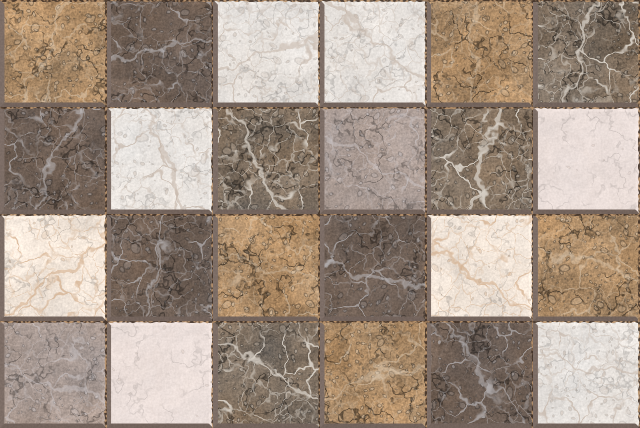
Give the GLSL for this texture, as a Shadertoy shader.

```glsl
// Six by four checker of bevelled marble tiles in white, cream, ochre, taupe and dark brown.

const vec2 GRID = vec2(6.0, 4.0);
const float BEVEL = 0.042;
const vec3 BEVEL_LEFT = vec3(0.49, 0.43, 0.40);
const vec3 BEVEL_BOTTOM = vec3(0.45, 0.39, 0.36);
const vec3 GROUT_DARK = vec3(0.25, 0.19, 0.15);
const vec3 GROUT_LIGHT = vec3(0.72, 0.57, 0.42);

// Stone kinds: 0 white, 1 cream, 2 ochre, 3 dark, 4 taupe, 5 veined brown, 6 plain pink.
const int LAYOUT[24] = int[24](
    4, 6, 5, 2, 3, 0,
    1, 3, 2, 3, 1, 2,
    3, 0, 5, 4, 5, 6,
    2, 3, 0, 0, 2, 5);
const vec3 BASE[7] = vec3[7](
    vec3(0.91, 0.89, 0.87), vec3(0.95, 0.90, 0.85), vec3(0.68, 0.55, 0.41),
    vec3(0.43, 0.37, 0.33), vec3(0.67, 0.61, 0.58), vec3(0.50, 0.44, 0.38),
    vec3(0.92, 0.87, 0.85));
const vec3 VEIN[7] = vec3[7](
    vec3(0.77, 0.71, 0.66), vec3(0.83, 0.69, 0.56), vec3(0.88, 0.81, 0.72),
    vec3(0.74, 0.73, 0.74), vec3(0.82, 0.80, 0.81), vec3(0.84, 0.81, 0.77),
    vec3(0.86, 0.79, 0.75));
// Vein strength, pebble density, tonal contrast.
const vec3 TRAITS[7] = vec3[7](
    vec3(0.70, 0.30, 0.07), vec3(0.75, 0.12, 0.08), vec3(0.45, 0.60, 0.24),
    vec3(0.65, 0.50, 0.20), vec3(0.50, 0.35, 0.15), vec3(0.95, 0.60, 0.24),
    vec3(0.08, 0.04, 0.05));

vec2 hash2(vec2 p) {
    vec3 q = fract(p.xyx * vec3(0.1031, 0.1030, 0.0973));
    q += dot(q, q.yzx + 33.33);
    return fract((q.xx + q.yz) * q.zy);
}

float corner(vec2 cell, vec2 offset) {
    float angle = 6.2832 * hash2(cell).x;
    return dot(vec2(cos(angle), sin(angle)), offset);
}

float gradientNoise(vec2 p) {
    vec2 i = floor(p), f = p - i, e = vec2(0.0, 1.0);
    vec2 u = f * f * f * (f * (f * 6.0 - 15.0) + 10.0);
    return mix(mix(corner(i, f), corner(i + e.yx, f - e.yx), u.x),
               mix(corner(i + e.xy, f - e.xy), corner(i + e.yy, f - e.yy), u.x), u.y);
}

float fbm(vec2 p) {
    float sum = 0.0, gain = 0.6;
    for (int i = 0; i < 4; i++) {
        sum += gain * gradientNoise(p);
        p = mat2(1.6, 1.2, -1.2, 1.6) * p + 7.3;
        gain *= 0.55;
    }
    return sum;
}

float line(float d, float width, float blur) {
    return 1.0 - smoothstep(max(width - blur, 0.0), width + blur, abs(d));
}

// Gap between the two nearest scattered points: zero along angular cracks.
float crackGap(vec2 p) {
    vec2 i = floor(p), nearest = vec2(9.0);
    for (int k = 0; k < 9; k++) {
        vec2 c = i + vec2(k % 3, k / 3) - 1.0;
        float d = length(c + hash2(c) - p);
        nearest = d < nearest.x ? vec2(d, nearest.x) : vec2(nearest.x, min(nearest.y, d));
    }
    return nearest.y - nearest.x;
}

// Scattered oval inclusions: x is the fill, y the rim.
vec2 pebbles(vec2 p, float density, float blur) {
    vec2 i = floor(p), result = vec2(0.0);
    for (int k = 0; k < 9; k++) {
        vec2 c = i + vec2(k % 3, k / 3) - 1.0, h = hash2(c + 19.7);
        float a = 6.2832 * h.y, radius = 0.08 + 0.30 * h.x * h.x;
        vec2 q = mat2(cos(a), sin(a), -sin(a), cos(a)) * (p - c - hash2(c));
        float d = length(q * vec2(1.0, 1.5)) - radius;
        float present = step(hash2(c + 5.1).y, density);
        result = max(result, present * vec2(smoothstep(blur, -blur, d), line(d, 0.03, blur)));
    }
    return result;
}

vec3 stone(vec2 p, int kind, vec2 seed, float px) {
    vec3 traits = TRAITS[kind], vein = VEIN[kind], col = BASE[kind];
    vec2 s = p + seed * 17.0;
    vec2 warp = vec2(fbm(s * 3.0), fbm(s * 3.0 + 31.0));
    float cloud = fbm(s * 2.0 + warp * 0.8);
    float relief = fbm(s * 13.0) - fbm(s * 13.0 + vec2(0.18, -0.18));
    float grain = gradientNoise(s * 46.0) + 0.6 * gradientNoise(s * 71.0 + 9.0);

    // Clouded body with a warm or cool drift and a gritty surface
    col *= 1.0 + traits.z * (1.7 * cloud + 0.9 * relief + 0.75 * grain);
    col += vec3(0.07, 0.0, -0.07) * traits.z * 2.5 * fbm(s * 1.5 + 50.0);

    // Pebbles at two sizes
    for (int k = 0; k < 2; k++) {
        float scale = k == 0 ? 7.0 : 17.0;
        vec2 peb = pebbles((s + warp * 0.05) * scale, traits.y * 0.75, px * scale);
        col = mix(col, mix(col, vein, 0.5), peb.x * (k == 0 ? 0.4 : 0.8));
        col *= 1.0 - peb.y * traits.z * 1.1;
    }

    // Dark fissures, then angular pale cracks and fine hairlines
    float patchy = smoothstep(-0.12, 0.22, fbm(s * 2.3 + 80.0));
    float fissure = line(fbm(s * 3.5 + 23.0), 0.025, 3.0 * px);
    col *= 1.0 - fissure * (1.0 - patchy) * traits.z * 1.8;
    float crack = line(crackGap(s * 3.2 + warp * 0.7), 0.05, 4.0 * px);
    float hair = line(crackGap(s * 6.5 + warp * 1.3), 0.05, 8.0 * px);
    col = mix(col, vein, traits.x * max(crack * patchy, 0.55 * hair * (1.0 - patchy)));

    // One long streak across the tile
    float a = 3.1416 * hash2(seed + 3.0).x;
    float streak = dot(p - 0.5, vec2(sin(a), cos(a))) + 0.22 * warp.x + 0.2 * (hash2(seed).y - 0.5);
    return mix(col, vein, traits.x * 0.8 * line(streak, 0.010 + 0.012 * patchy, px));
}

void mainImage(out vec4 fragColor, in vec2 fragCoord) {
    vec2 g = fragCoord / iResolution.xy * GRID;
    vec2 cell = min(floor(g), GRID - 1.0), p = g - cell;
    float px = GRID.y / iResolution.y;
    int kind = LAYOUT[int(cell.x) + 6 * int(cell.y)];
    vec3 col = stone(p, kind, cell + 1.0, px);

    // Mitred bevel: shaded on the left and bottom, faintly lit on the others
    float shaded = min(p.x, p.y), lit = min(1.0 - p.x, 1.0 - p.y);
    float rim = smoothstep(BEVEL + 0.5 * px, BEVEL - 0.5 * px, min(shaded, lit));
    float side = smoothstep(-px, px, lit - shaded);
    vec3 facet = mix(BEVEL_LEFT, BEVEL_BOTTOM, smoothstep(-px, px, p.x - p.y));
    facet *= 1.0 + 0.08 * gradientNoise(g * 50.0);
    col = mix(col, mix(col * 1.03, facet, side), rim);

    // Ragged speckled joint along the top and right
    float ragged = 0.015 + 0.012 * gradientNoise(g * 24.0);
    float joint = smoothstep(ragged + 0.5 * px, ragged - 0.5 * px, lit);
    float speckle = smoothstep(-0.25, 0.35, gradientNoise(g * 32.0 + 40.0));
    col = mix(col, mix(GROUT_DARK, GROUT_LIGHT, speckle), joint * 0.9);

    fragColor = vec4(clamp(col, 0.0, 1.0), 1.0);
}
```
